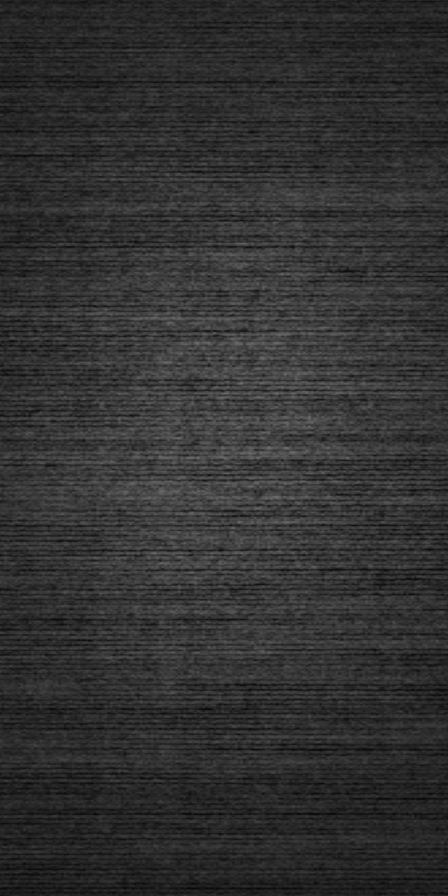
Reproduce this texture procedurally as a Shadertoy shader.

```glsl
// Dark charcoal woven cloth: fine horizontal threads parted by thin dark gaps,
// crisp pale fibre grain and faint vertical bands, lit by a soft central glow.
// Stretched value noise makes the streaks; layered sines make the bands.

float hash(vec2 cell) {
    vec3 q = fract(cell.xyx * vec3(0.1031, 0.1030, 0.0973));
    q += dot(q, q.yzx + 33.33);
    return fract((q.x + q.y) * q.z);
}

// Smooth value noise in the range -1 to 1
float noise(vec2 p) {
    vec2 cell = floor(p), f = fract(p);
    f = f * f * (3.0 - 2.0 * f);
    float low = mix(hash(cell), hash(cell + vec2(1, 0)), f.x);
    float high = mix(hash(cell + vec2(0, 1)), hash(cell + vec2(1, 1)), f.x);
    return 2.0 * mix(low, high, f.y) - 1.0;
}

// Thin gaps between threads, some deep and some nearly closed
float gaps(vec2 p) {
    float wobble = 1.2 * noise(p * vec2(2.0, 40.0))
                 + 0.45 * noise(p * vec2(110.0, 190.0) + 61.0);
    float crest = 0.5 - 0.5 * cos(6.2832 * 180.0 * p.y + wobble);
    float depth = 0.30 + 0.24 * noise(p * vec2(4.0, 110.0) + 31.0)
                + 0.10 * noise(p * vec2(28.0, 180.0) + 47.0);
    return depth * crest * crest;
}

// Long tonal differences from thread to thread
float streaks(vec2 p) {
    return 0.15 * noise(p * vec2(2.5, 225.0) + 7.0)
         + 0.11 * noise(p * vec2(18.0, 270.0) + 53.0);
}

// Crisp fibre grain, a little longer than high
float fibres(vec2 p) {
    float fine = noise(p * vec2(330.0, 460.0) + 11.0);
    float dashes = noise(p * vec2(150.0, 350.0) + 83.0);
    float speck = 0.6 * fine + 0.5 * dashes;
    return 0.27 * speck + 0.14 * speck * abs(speck);
}

// Broad uneven weave: horizontal patches and vertical bands
float bands(vec2 p) {
    float across = 0.08 * noise(p * vec2(2.0, 34.0) + 19.0);
    float upright = sin(p.x * 41.0 + 1.0) + sin(p.x * 97.0 + 2.4) + sin(p.x * 173.0);
    return across + 0.014 * upright * (1.0 + noise(p * vec2(6.0, 5.0)));
}

void mainImage(out vec4 fragColor, in vec2 fragCoord) {
    vec2 p = fragCoord / iResolution.y;

    // Glow fading to dark edges
    vec2 fromCentre = (p - vec2(0.26, 0.52)) / vec2(0.29, 0.37);
    float glow = 0.125 + 0.175 * exp(-dot(fromCentre, fromCentre));

    float weave = 1.03 - gaps(p) + streaks(p) + fibres(p) + bands(p);
    fragColor = vec4(vec3(glow * max(weave, 0.25)), 1.0);
}
```
